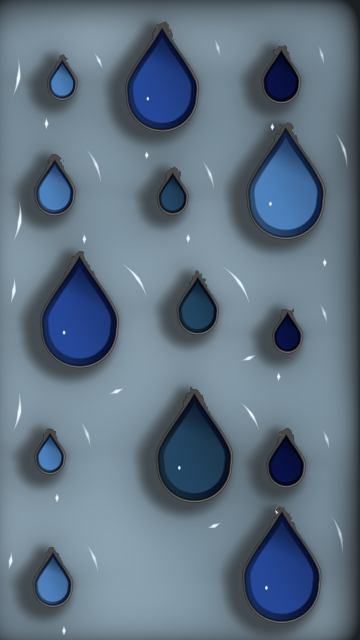
A Shadertoy shader for this pattern:

```glsl
// Glossy blue teardrop hollows pressed into a soft, puffy grey-blue surface.

const vec2 GRID = vec2(3.0, 5.0);
const vec3 SURFACE_LOW = vec3(0.51, 0.60, 0.66);
const vec3 SURFACE_HIGH = vec3(0.60, 0.69, 0.75);
const vec3 WALL_SHADE = vec3(0.22, 0.24, 0.25);
const vec3 GLINT = vec3(0.93, 0.97, 1.0);

vec2 hash2(vec2 p) {
    vec3 h = fract(p.xyx * vec3(0.1031, 0.1030, 0.0973));
    h += dot(h, h.yzx + 33.33);
    return fract((h.xx + h.yz) * h.zy);
}

float noise(vec2 p) {
    vec2 i = floor(p), f = fract(p);
    f = f * f * (3.0 - 2.0 * f);
    vec2 e = vec2(0.0, 1.0);
    return mix(mix(hash2(i).x, hash2(i + e.yx).x, f.x),
               mix(hash2(i + e.xy).x, hash2(i + e.yy).x, f.x), f.y);
}

// Teardrop of unit radius with its tip at height 2, sides slightly bulged.
float teardrop(vec2 p) {
    float tip = 2.0, b = 0.5, a = 0.866;
    p.x = abs(p.x) * (1.0 - 0.13 * sin(3.1416 * clamp(p.y / tip, 0.0, 1.0)));
    float k = dot(p, vec2(-b, a));
    if (k < 0.0) return length(p) - 1.0;
    if (k > a * tip) return length(p - vec2(0.0, tip));
    return dot(p, vec2(a, b)) - 1.0;
}

// Tapered, gently bent light streak.
float streak(vec2 p, float angle, float len, float width) {
    vec2 dir = vec2(-sin(angle), cos(angle));
    vec2 q = vec2(dot(p, vec2(dir.y, -dir.x)), dot(p, dir));
    q.x += 3.0 * q.y * q.y;
    float taper = max(1.0 - abs(q.y) / len, 0.0);
    return taper * (1.0 - smoothstep(0.0, width * taper + 0.001, abs(q.x)));
}

vec3 glassColor(float index) {
    if (index < 0.5) return vec3(0.13, 0.25, 0.53);
    if (index < 1.5) return vec3(0.27, 0.45, 0.66);
    if (index < 2.5) return vec3(0.12, 0.24, 0.34);
    return vec3(0.03, 0.06, 0.24);
}

// Inside of a hollow: shaded wall, lit floor and a tiny sparkle.
vec3 hollow(vec2 q, vec3 lit, float big, float soft) {
    vec3 dark = lit * vec3(0.22, 0.28, 0.40);
    vec3 color = mix(dark, lit * 0.68, smoothstep(0.7, -1.1, q.x + 0.4 * q.y));
    float inner = teardrop((q - vec2(0.0, 0.05)) / 0.84);
    float bright = 1.12 - 0.22 * smoothstep(-0.6, 1.2, q.x + 0.5 * q.y);
    color = mix(color, lit * bright, smoothstep(soft, -soft, inner));
    color = mix(color, dark, 0.6 * smoothstep(0.7, 1.7, q.y + 0.5 * q.x));
    float sparkle = length((q - vec2(-0.42, -0.08)) * vec2(1.4, 1.0));
    return mix(color, GLINT, big * smoothstep(0.075, 0.02, sparkle));
}

// Puffy sheet that darkens where it curls over at the borders.
vec3 sheet(vec2 p, float height) {
    vec3 color = mix(SURFACE_LOW, SURFACE_HIGH, noise(p * 3.5 + 4.0));
    float wave = 0.6 + 0.8 * noise(p * 5.0);
    float edge = 0.72 * exp((p.x - 1.0) / (0.045 * wave))
               + 0.55 * exp((p.y - height) / (0.05 * wave))
               + 0.32 * exp(-p.y / 0.035) + 0.20 * exp(-p.x / 0.03);
    return color * (1.0 - min(edge, 0.8));
}

void mainImage(out vec4 fragColor, in vec2 fragCoord) {
    vec2 p = fragCoord / iResolution.x;
    float height = iResolution.y / iResolution.x;
    float px = 1.0 / iResolution.x;
    vec2 cell = vec2(1.0, height) / GRID;
    vec3 surface = sheet(p, height), paint = vec3(0.0);
    float cover = 0.0, light = 1.0, wall = 0.0, glint = 0.0;

    for (float row = 0.0; row < GRID.y; row++) {
        // Upright streaks along the left border
        vec2 s = hash2(vec2(row, 17.0));
        vec2 side = vec2(0.025 + 0.03 * s.x, height - (row + 0.2 + 0.6 * s.y) * cell.y);
        glint += streak(p - side, -0.15, 0.02 + 0.04 * s.x, 0.007);

        for (float col = 0.0; col < GRID.x; col++) {
            // One large, one medium and one small drop per row
            float kind = mod(col - row + 6.0, 3.0);
            if (kind < 0.5 && row > 3.5) continue;
            float big = kind == 1.0 ? 1.0 : 0.0;
            vec2 h = hash2(vec2(col, row) + 5.0);
            float radius = mix(0.037 + 0.006 * kind, 0.098, big) * (0.96 + 0.1 * h.y);
            vec2 center = (vec2(col, GRID.y - 1.0 - row) + 0.5) * cell;
            center += (h - 0.5) * vec2(0.12, 0.09) - vec2(0.0, 0.5 * radius);
            vec2 offset = p - center, q = offset / radius;
            float d = teardrop(q) * radius;

            // Wall shadow leaning to the lower left, with a wide soft falloff
            float leaning = teardrop((offset + vec2(0.026, 0.012)) / radius) * radius;
            wall = max(wall, smoothstep(0.048, 0.004, leaning));
            light *= 1.0 - 0.34 * exp(-max(leaning, 0.0) / 0.055);

            // Thin rim, ragged near the tip
            float ragged = smoothstep(1.3, 2.1, q.y) * noise(p * 130.0);
            float rim = 0.005 + 0.016 * ragged;
            float rimMask = smoothstep(px, -px, d - rim);
            vec3 rimColor = mix(vec3(0.29, 0.28, 0.28), vec3(0.43, 0.41, 0.40), smoothstep(-1.0, 1.0, q.x - q.y));
            paint = mix(paint, rimColor, rimMask);
            cover = max(cover, rimMask);

            float index = big > 0.5 ? mod(row, 2.0) * (row + 1.0) * 0.5 : 1.0 + mod(row + kind, 3.0);
            vec3 inside = hollow(q, glassColor(index), big, px / radius + 0.01);
            inside *= 1.0 - 0.6 * smoothstep(-0.007, 0.0, d);
            paint = mix(paint, inside, smoothstep(px, -px, d));

            // Reflections on the shoulder and below the drop
            vec2 shoulder = vec2(0.07 + 0.9 * radius, 0.03 + 1.1 * radius);
            glint += streak(offset - shoulder, 0.25 + 0.4 * h.x, 0.025 + 0.045 * h.y, 0.006) * (0.5 + 0.5 * h.x);
            vec2 below = vec2(0.2 * h.y - 0.05, -0.07 - radius);
            glint += streak(offset - below, -1.2 * step(0.7, h.x), 0.011 + 0.012 * h.x, 0.007);
        }
    }

    surface = mix(surface * max(light, 0.35), WALL_SHADE, 0.72 * wall);
    surface = mix(surface, GLINT, min(glint * 1.4, 1.0));
    fragColor = vec4(mix(surface, paint, cover), 1.0);
}
```
